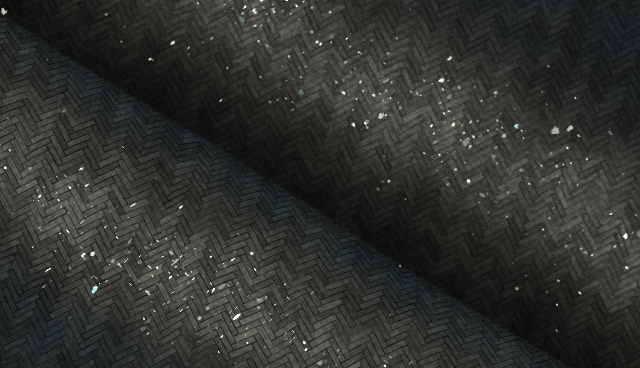
Reproduce this texture procedurally as a Shadertoy shader.

```glsl
// Two folds of dark woven bark cloth meeting at a diagonal crease, with metallic flecks.
// A herringbone grid gives the strands, Gaussian ridges across the crease give the
// light, and hashed cells at several scales scatter the bright flecks.

#define CREASE_START 0.966
#define CREASE_SLOPE 0.627
#define STRAND_WIDTH 0.0175
#define STRAND_CELLS 4.0
#define WEAVE_ANGLE 0.47
#define LOWER_RIDGE -0.33
#define UPPER_RIDGE 0.36
#define FLECK_SIZE 0.021
#define FLECK_AMOUNT 0.46
#define WARM_TINT vec3(1.02, 1.01, 0.93)
#define COOL_TINT vec3(0.82, 1.01, 1.04)

float hash(vec2 p) {
    return fract(sin(dot(p, vec2(127.1, 311.7))) * 43758.5453);
}

float noise(vec2 p) {
    vec2 i = floor(p), f = fract(p);
    f = f * f * (3.0 - 2.0 * f);
    return mix(mix(hash(i), hash(i + vec2(1, 0)), f.x),
               mix(hash(i + vec2(0, 1)), hash(i + vec2(1, 1)), f.x), f.y);
}

float fbm(vec2 p) {
    float sum = 0.0, gain = 0.5;
    for (int i = 0; i < 4; i++) {
        sum += gain * noise(p);
        p = p * 2.03 + 17.3;
        gain *= 0.5;
    }
    return sum;
}

mat2 rotation(float a) {
    return mat2(cos(a), -sin(a), sin(a), cos(a));
}

float ridge(float d, float center, float width) {
    float t = (d - center) / width;
    return exp(-t * t);
}

// Signed distance to the crease, positive on the upper cloth
float creaseDistance(vec2 p) {
    float bend = 0.005 * sin(p.x * 7.0);
    return (p.y - CREASE_START + CREASE_SLOPE * p.x + bend) / length(vec2(1.0, CREASE_SLOPE));
}

// Strand brightness: tone per strand, fibres along it and dark gaps around it
float weave(vec2 p, float blur) {
    vec2 q = rotation(WEAVE_ANGLE) * p / STRAND_WIDTH;
    vec2 cell = floor(q), f = fract(q);
    float k = mod(cell.x - cell.y, 2.0 * STRAND_CELLS);
    bool flat_ = k < STRAND_CELLS;
    float back = flat_ ? k : 2.0 * STRAND_CELLS - 1.0 - k;
    vec2 id = cell - (flat_ ? vec2(back, 0) : vec2(0, back));
    vec2 local = flat_ ? vec2(back + f.x, f.y) : vec2(back + f.y, f.x);

    float border = min(min(local.x, STRAND_CELLS - local.x), min(local.y, 1.0 - local.y));
    float gap = smoothstep(-0.05, 0.2 + blur * 0.15, border);
    float gapDepth = mix(0.55, 0.25, blur) * (0.45 + 0.9 * hash(id + 9.0));
    float tone = 0.86 + 0.32 * hash(id) + (flat_ ? 0.05 : -0.04);
    float fibre = noise(local * vec2(0.8, 5.0) + id * 3.7) - 0.5;
    return (tone + 0.22 * fibre) * (1.0 - gapDepth * (1.0 - gap));
}

// Chance of a fleck: dense along both ridges and gathered in clusters
float fleckDensity(vec2 p) {
    float d = creaseDistance(p);
    float band = ridge(d, LOWER_RIDGE - 0.02, 0.13) + ridge(d, UPPER_RIDGE, 0.13);
    return band * smoothstep(0.25, 0.75, noise(p * 9.0 + 4.0)) + 0.12 * band;
}

vec3 flecks(vec2 p, float upper) {
    vec3 light = vec3(0);
    for (int i = 0; i < 4; i++) {
        float layer = float(i), size = FLECK_SIZE * pow(1.5, layer);
        vec2 q = rotation(0.3 + layer * 0.8) * p / size;
        vec2 id = floor(q) + layer * 53.0;
        vec2 center = vec2(0.3) + 0.4 * vec2(hash(id + 1.3), hash(id + 7.9));
        vec2 middle = (floor(q) + center) * rotation(0.3 + layer * 0.8) * size;
        float chance = FLECK_AMOUNT * fleckDensity(middle) / (1.0 + 0.7 * layer);
        if (hash(id) > chance) continue;

        // Long slivers on the near cloth, rounder soft spots on the far one
        float turn = WEAVE_ANGLE + (hash(id + 3.1) > 0.6 ? 1.57 : 0.0) + hash(id + 5.0) * 0.5;
        vec2 r = rotation(turn) * (p - middle) / size;
        float stretch = 1.0 + mix(3.2, 1.0, upper) * hash(id + 11.0);
        float shape = length(r * vec2(1.0, stretch)) + 0.12 * (noise(p * 210.0) - 0.5);
        float radius = mix(0.08, 0.25, hash(id + 13.0)) * mix(1.0, 0.8, upper);
        float soft = mix(0.0022, 0.0032, upper) / size;
        float power = 0.2 + 0.65 * pow(hash(id + 17.0), 1.6);
        float cool = step(0.75, hash(id + 19.0)) * step(1.5, layer);
        vec3 tint = mix(vec3(1.0, 1.0, 0.96), vec3(0.65, 0.96, 0.98), cool);
        light += tint * power * (1.0 - smoothstep(radius - soft, radius + soft, shape));
    }
    return light;
}

void mainImage(out vec4 fragColor, in vec2 fragCoord) {
    vec2 p = fragCoord / iResolution.y;
    float d = creaseDistance(p);
    float upper = smoothstep(-0.005, 0.006, d);

    // Cloth coordinates, foreshortened where the near fold turns away
    vec2 across = normalize(vec2(CREASE_SLOPE, 1.0));
    vec2 cloth = p + across * 0.08 * exp(min(d, 0.0) / 0.09) * step(d, 0.0);
    cloth += 0.012 * vec2(noise(p * 7.0), noise(p * 7.0 + 31.0)) + upper * vec2(0.31, 0.17);

    // Light over the two folds
    float lowerLight = 0.155 + 0.145 * ridge(d, LOWER_RIDGE, 0.19);
    lowerLight *= 1.0 - 0.2 * smoothstep(-0.05, 0.0, d);
    float upperLight = 0.065 + 0.165 * ridge(d, UPPER_RIDGE, 0.2) + 0.065 * smoothstep(0.0, 0.5, d);
    float light = mix(lowerLight, upperLight, upper);
    light *= 0.78 + 0.48 * fbm(p * 9.0);

    // Woven surface, stains and fine grain
    float surface = weave(cloth, upper) * (0.84 + 0.32 * noise(p * 150.0));
    float cool = smoothstep(-0.16, -0.02, d) * (1.0 - upper)
               + 1.0 - smoothstep(-0.68, -0.48, d) + smoothstep(0.5, 0.85, d);
    cool *= 0.4 + 0.8 * noise(p * 16.0);
    vec3 color = light * surface * mix(WARM_TINT, COOL_TINT, clamp(cool, 0.0, 1.0));

    color += flecks(p, upper);
    fragColor = vec4(clamp(color, 0.0, 1.0), 1.0);
}
```
